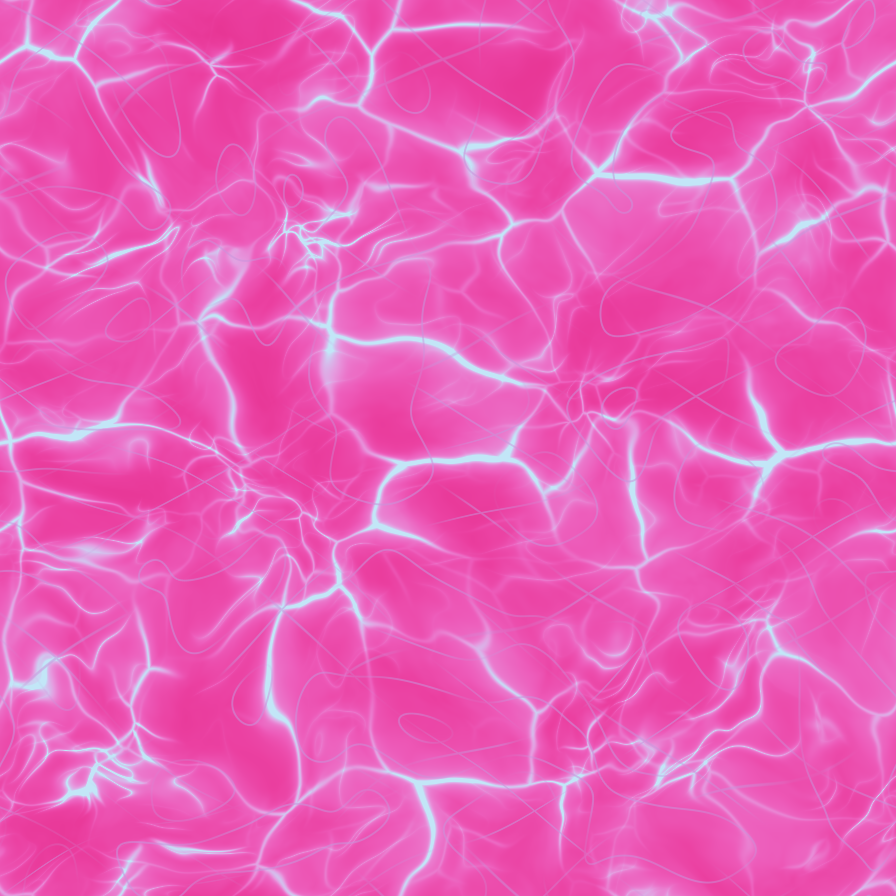
This texture is drawn by a WebGL 2 fragment shader. Its source:

```glsl
#version 300 es
precision highp float;
// Pink pool water with pale cyan caustics: warped, wrapping cell networks
// form the veins, sheared ridge noise forms small wisps, and faint
// hairlines cross the surface. All light is summed, then sent through a ramp.
uniform vec2 u_resolution;
out vec4 fragColor;

const vec3 RAMP[6] = vec3[6](
    vec3(0.92, 0.25, 0.63), vec3(0.93, 0.36, 0.73), vec3(0.92, 0.47, 0.80),
    vec3(0.90, 0.60, 0.87), vec3(0.84, 0.73, 0.92), vec3(0.76, 0.90, 0.97));

vec2 hash2(vec2 p) {
    vec3 q = fract(p.xyx * vec3(0.1031, 0.1030, 0.0973));
    q += dot(q, q.yzx + 33.33);
    return fract((q.xx + q.yz) * q.zy);
}

float corner(vec2 cell, vec2 offset, vec2 period, float seed) {
    return dot(hash2(mod(cell, period) + seed) * 2.0 - 1.0, offset);
}

// Gradient noise that repeats after a whole number of cells
float noise(vec2 p, vec2 period, float seed) {
    vec2 i = floor(p), f = fract(p), e = vec2(1.0, 0.0);
    vec2 w = f * f * f * (f * (f * 6.0 - 15.0) + 10.0);
    float low = mix(corner(i, f, period, seed), corner(i + e, f - e, period, seed), w.x);
    float high = mix(corner(i + e.yx, f - e.yx, period, seed),
                     corner(i + 1.0, f - 1.0, period, seed), w.x);
    return mix(low, high, w.y);
}

float tiled(vec2 uv, float cells, float seed) {
    return noise(uv * cells, vec2(cells), seed);
}

float fbm(vec2 uv, float cells, float seed) {
    float sum = 0.0, amplitude = 1.0;
    for (int i = 0; i < 5; i++) {
        sum += amplitude * tiled(uv, cells, seed);
        cells *= 2.0;
        seed += 19.0;
        amplitude *= 0.58;
    }
    return sum;
}

vec2 warp(vec2 uv, float cells, float seed) {
    return vec2(tiled(uv, cells, seed), tiled(uv, cells, seed + 41.0));
}

vec2 site(vec2 cell, vec2 period) {
    return 0.08 + 0.84 * hash2(mod(cell, period) + 73.0);
}

// Distances to the two closest cell borders
vec2 borders(vec2 p, vec2 period) {
    vec2 cell = floor(p), f = fract(p), home = vec2(0.0), toHome = vec2(8.0);
    for (int y = -1; y <= 1; y++)
    for (int x = -1; x <= 1; x++) {
        vec2 g = vec2(x, y), r = g + site(cell + g, period) - f;
        if (dot(r, r) < dot(toHome, toHome)) { toHome = r; home = g; }
    }
    vec2 nearest = vec2(8.0);
    for (int y = -2; y <= 2; y++)
    for (int x = -2; x <= 2; x++) {
        if (x == 0 && y == 0) continue;
        vec2 g = home + vec2(x, y), r = g + site(cell + g, period) - f;
        float d = dot(0.5 * (toHome + r), normalize(r - toHome));
        nearest = d < nearest.x ? vec2(d, nearest.x) : vec2(nearest.x, min(nearest.y, d));
    }
    return nearest;
}

// Hairline along whole values of a phase that climbs by slope per canvas
float hairline(float phase, float slope) {
    float d = abs(fract(phase + 0.5) - 0.5) / slope;
    float pixel = 1.0 / u_resolution.y;
    return 1.0 - smoothstep(0.0003, 0.0007 + pixel, d);
}

void main() {
    vec2 uv = gl_FragCoord.xy / u_resolution;

    // Choppy areas bend the veins more and carry more wisps
    float choppy = smoothstep(-0.12, 0.22, tiled(uv, 3.0, 11.0));
    vec2 slow = uv + 0.08 * warp(uv, 4.0, 5.0);
    vec2 bent = slow + (0.036 + 0.03 * choppy) * warp(slow, 11.0, 29.0)
                     + (0.01 + 0.008 * choppy) * warp(slow, 27.0, 57.0);

    // Soft clouds of light under the surface
    float light = 0.06 + 1.25 * fbm(bent, 5.0, 83.0);

    // Main veins with a glow of uneven reach, brighter where they meet
    vec2 period = vec2(7.0, 8.0);
    vec2 edge = borders(bent * period, period);
    float strength = clamp(0.72 + 1.9 * tiled(slow, 7.0, 37.0), 0.08, 1.3);
    strength *= 1.0 - 0.6 * choppy;
    float width = 0.012 + 0.014 * strength + 0.01 * exp(-edge.y / 0.06);
    float reach = 0.13 + 0.22 * clamp(tiled(bent, 9.0, 47.0), -0.3, 0.5);
    light += strength * (2.9 * exp(-pow(edge.x / width, 2.0))
           + 2.5 * exp(-edge.x / reach) + 0.7 * exp(-edge.y / 0.06));

    // Finer broken network
    vec2 finePeriod = vec2(12.0, 15.0);
    vec2 fine = borders((bent + 0.02 * warp(bent, 16.0, 67.0)) * finePeriod, finePeriod);
    float broken = smoothstep(-0.05, 0.35, tiled(slow, 10.0, 71.0)) * (0.25 + 0.75 * choppy);
    light += broken * (2.8 * exp(-pow(fine.x / 0.035, 2.0)) + 1.9 * exp(-fine.x / 0.13));

    // Wisps that lean up to the right
    for (int i = 0; i < 3; i++) {
        float seed = 101.0 + 47.0 * float(i);
        vec2 sheared = vec2(8.0 * bent.x, 16.0 * bent.y - 8.0 * bent.x);
        float ridge = abs(noise(sheared, vec2(8.0), seed) + 0.3 * tiled(bent, 20.0, seed + 7.0));
        float patches = smoothstep(0.0, 0.38, tiled(slow, 9.0, seed + 13.0));
        light += patches * (0.45 + 0.7 * choppy)
               * (2.4 * exp(-ridge / 0.018) + 1.5 * exp(-ridge / 0.09));
    }

    // Ramp from deep pink to pale cyan
    vec3 color = mix(vec3(0.90, 0.19, 0.56), RAMP[0], clamp(light + 1.0, 0.0, 1.0));
    for (int i = 0; i < 5; i++)
        color = mix(color, RAMP[i + 1], clamp(light - float(i), 0.0, 1.0));

    // Faint crossing lines and loose loops
    float lines = max(hairline(dot(slow, vec2(7.0, 10.0)), 12.2),
                      hairline(dot(slow, vec2(-5.0, 9.0)), 10.3));
    float contour = 3.0 * tiled(slow, 8.0, 61.0) + 0.4;
    float slope = length(vec2(dFdx(contour), dFdy(contour))) * u_resolution.y;
    float loops = hairline(contour, max(slope, 4.0));
    float fade = smoothstep(-0.15, 0.3, tiled(uv, 8.0, 91.0));
    color = mix(color, vec3(0.78, 0.58, 0.86), 0.55 * max(lines * fade, loops * (1.0 - fade)));
    fragColor = vec4(color, 1.0);
}
```
